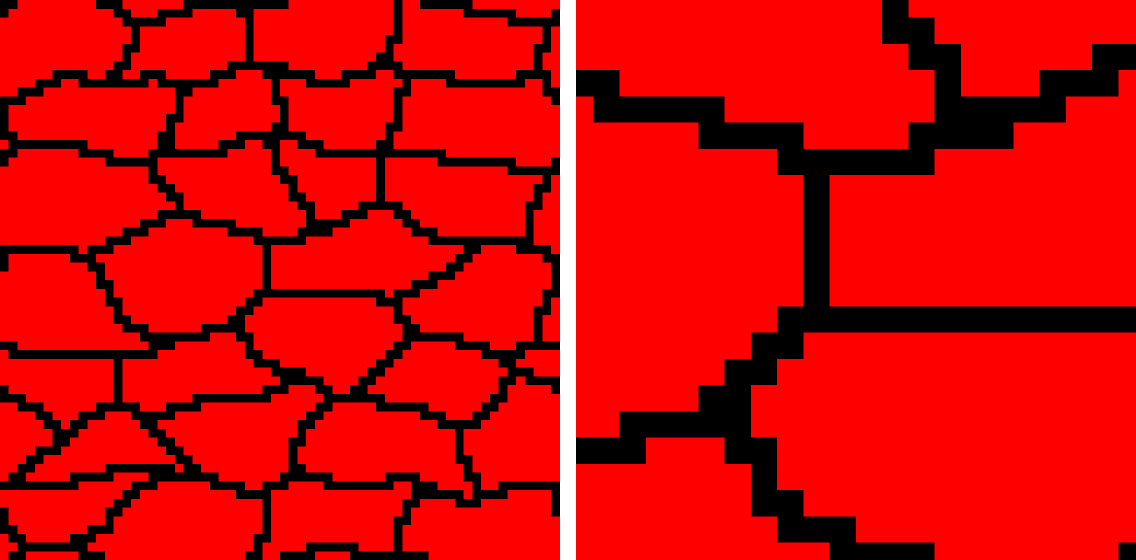
Left, the full canvas; right, a detail of the centre.
A Shadertoy shader for this texture:

```glsl
#define GRID 64.0
#define STONES vec2(4.0, 7.0)
#define JITTER 0.84
#define WARP_FREQ 6.0
#define WARP_AMOUNT 0.06
#define SEED 11.0
#define STONE_COLOR vec3(0.995, 0.0, 0.0)
#define JOINT_COLOR vec3(0.0)

// Integer hash of a lattice point, two values in 0..1
vec2 hash2(vec2 cell, float seed) {
    uvec2 h = uvec2(cell + 32.0) * uvec2(1597u, 3571u) + uint(seed) * 7919u;
    h = h * 1664525u + 1013904223u;
    h.x += h.y * 1664525u;
    h.y += h.x * 1664525u;
    h ^= h >> 16u;
    h.x += h.y * 1664525u;
    h.y += h.x * 1664525u;
    h ^= h >> 16u;
    return vec2(h & 65535u) / 65535.0;
}

// Tiling gradient noise
float cornerSlope(vec2 corner, vec2 offset, float seed) {
    float angle = 6.28318 * hash2(mod(corner, WARP_FREQ), seed).x;
    return dot(vec2(cos(angle), sin(angle)), offset);
}

float gradientNoise(vec2 p, float seed) {
    vec2 i = floor(p), f = p - i;
    vec2 u = f * f * f * (f * (f * 6.0 - 15.0) + 10.0);
    vec2 e = vec2(1.0, 0.0);
    float low = mix(cornerSlope(i, f, seed),
                    cornerSlope(i + e.xy, f - e.xy, seed), u.x);
    float high = mix(cornerSlope(i + e.yx, f - e.yx, seed),
                     cornerSlope(i + e.xx, f - e.xx, seed), u.x);
    return mix(low, high, u.y);
}

// Nearest stone centre, in wide cells bent by noise
vec2 stoneId(vec2 uv) {
    vec2 q = uv * WARP_FREQ;
    vec2 bend = vec2(gradientNoise(q, SEED + 1.0), gradientNoise(q, SEED + 2.0));
    vec2 p = (uv + WARP_AMOUNT * bend) * STONES;
    vec2 base = floor(p), nearest = base;
    float best = 1e5;
    for (int y = -1; y <= 1; y++) {
        for (int x = -1; x <= 1; x++) {
            vec2 cell = base + vec2(x, y);
            vec2 centre = cell + 0.5 + JITTER * (hash2(mod(cell, STONES), SEED) - 0.5);
            vec2 d = p - centre;
            if (dot(d, d) < best) {
                best = dot(d, d);
                nearest = cell;
            }
        }
    }
    return nearest;
}

// A block is joint when its four corners touch more than one stone
float jointMask(vec2 uv) {
    vec2 block = floor(uv * GRID);
    vec2 e = vec2(1.0, 0.0);
    vec2 id = stoneId(block / GRID);
    bool same = id == stoneId((block + e.xy) / GRID)
             && id == stoneId((block + e.yx) / GRID)
             && id == stoneId((block + e.xx) / GRID);
    return same ? 0.0 : 1.0;
}

void mainImage(out vec4 fragColor, in vec2 fragCoord) {
    // Four samples per pixel smooth the block edges
    float joint = 0.0;
    for (int i = 0; i < 4; i++) {
        vec2 offset = 0.5 * vec2(i & 1, i >> 1) - 0.25;
        joint += 0.25 * jointMask((fragCoord + offset) / iResolution.xy);
    }
    fragColor = vec4(mix(STONE_COLOR, JOINT_COLOR, joint), 1.0);
}
```
